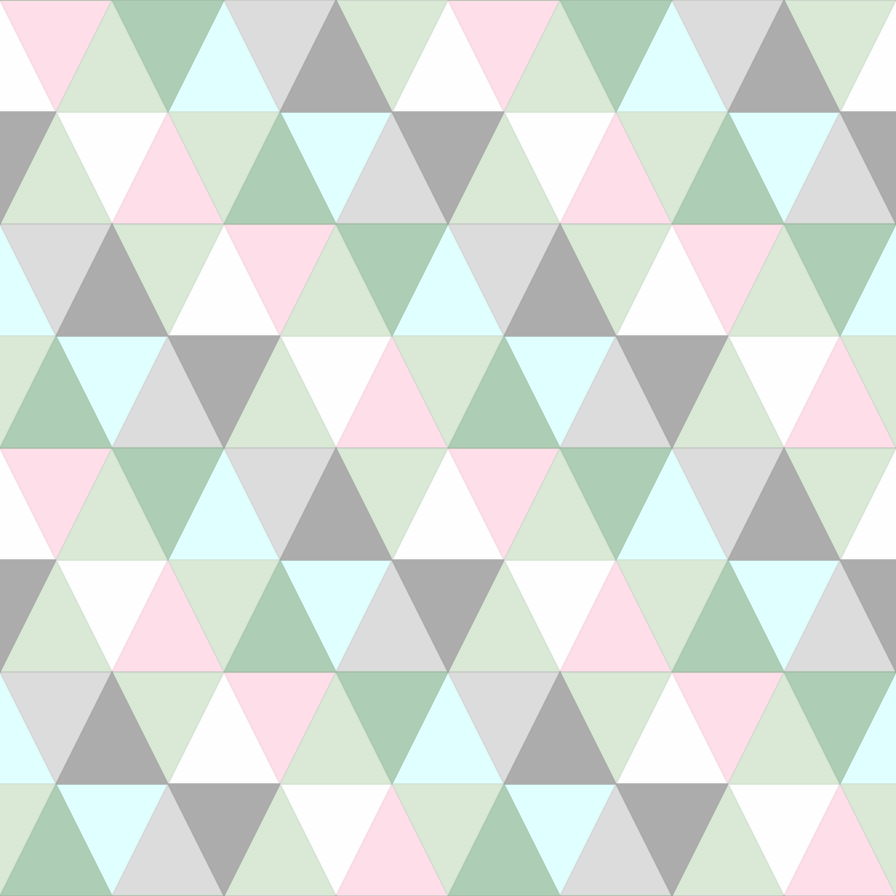
A three.js fragment shader for this pattern:

```glsl
varying vec2 vUv;

// Eight tones in the order they follow each other along a row
vec3 tone(float index) {
  float n = mod(index, 8.0);
  if (n < 0.5) return vec3(0.998);
  if (n < 1.5) return vec3(0.995, 0.876, 0.915);
  if (n < 2.5) return vec3(0.85, 0.915, 0.84);
  if (n < 3.5) return vec3(0.68, 0.805, 0.71);
  if (n < 4.5) return vec3(0.88, 1.0, 1.0);
  if (n < 5.5) return vec3(0.862);
  if (n < 6.5) return vec3(0.676);
  return vec3(0.85, 0.915, 0.84);
}

// Blend two tones across an edge, with a hairline of a darker shade on it
vec3 joinTones(vec3 a, vec3 b, float dist, float soft, float shade) {
  vec3 fill = mix(a, b, smoothstep(-soft, soft, dist));
  float hairline = 1.0 - smoothstep(0.0004, 0.0004 + soft, abs(dist));
  return mix(fill, min(a, b) * shade, 0.7 * hairline);
}

// One row of alternating triangles; p counts half bases across and rows up
vec3 triangleRow(float row, vec2 p, float soft) {
  float column = floor(p.x);
  float height = clamp(p.y - row, 0.0, 1.0);
  float pointsDown = mod(column + row + 1.0, 2.0);
  float edge = mix(1.0 - height, height, pointsDown);
  float dist = (p.x - column - edge) / length(vec2(16.0, 8.0));
  float index = column + 2.0 * row + 2.0;  // each row shifts by two tones
  return joinTones(tone(index), tone(index + 1.0), dist, soft, 0.95);
}

void main() {
  vec2 p = vUv * vec2(16.0, 8.0);
  float soft = max(0.75 * fwidth(vUv.x), 0.0002);

  // Join the rows on both sides of the nearest horizontal seam
  float seam = floor(p.y + 0.5);
  vec3 below = triangleRow(seam - 1.0, p, soft);
  vec3 above = triangleRow(seam, p, soft);
  float shade = mix(0.9, 0.96, mod(seam, 2.0));
  gl_FragColor = vec4(joinTones(below, above, (p.y - seam) / 8.0, soft, shade), 1.0);
}
```
